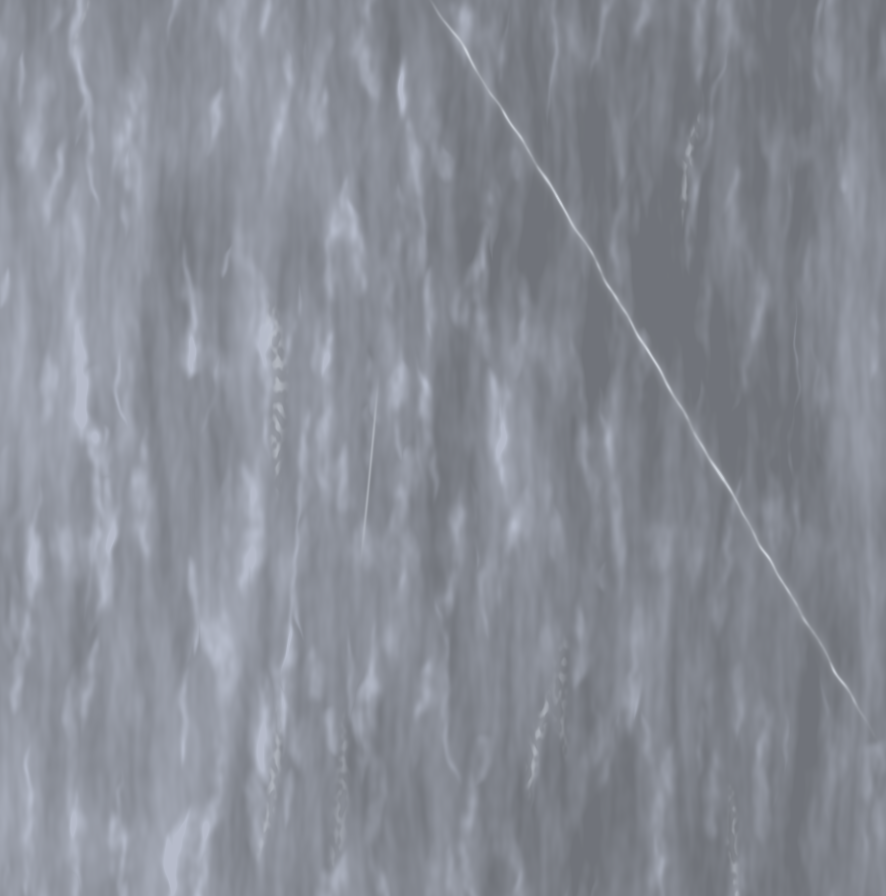
Write a Shadertoy shader that draws this texture.

```glsl
// Grey-blue marble: soft vertical streaks, pale wisps and one thin diagonal vein.

const vec3 DARK_STONE = vec3(0.455, 0.468, 0.495);
const vec3 PALE_STONE = vec3(0.70, 0.722, 0.778);
const vec3 CALCITE = vec3(0.79, 0.81, 0.84);

vec2 hash2(vec2 p) {
    vec3 h = fract(p.xyx * vec3(0.1031, 0.1030, 0.0973));
    h += dot(h, h.yzx + 33.33);
    return fract((h.xx + h.yz) * h.zy);
}

float cornerSlope(vec2 cell, vec2 offset) {
    float angle = 6.2832 * hash2(cell).x;
    return dot(vec2(cos(angle), sin(angle)), offset);
}

// Gradient noise, roughly -0.7 to 0.7
float noise(vec2 p) {
    vec2 i = floor(p), f = p - i;
    vec2 u = f * f * f * (f * (f * 6.0 - 15.0) + 10.0);
    vec2 e = vec2(1.0, 0.0);
    float low = mix(cornerSlope(i, f), cornerSlope(i + e.xy, f - e.xy), u.x);
    float high = mix(cornerSlope(i + e.yx, f - e.yx), cornerSlope(i + e.xx, f - e.xx), u.x);
    return mix(low, high, u.y);
}

// Upright, slightly bent brush mark, widest on one side of its middle
float stroke(vec2 p, float halfLength, float halfWidth, float slant, float bend, float heavy) {
    float along = p.y / halfLength;
    float taper = max(1.0 - along * along, 0.0);
    float across = p.x - slant * p.y - bend * halfLength * along * along;
    float width = halfWidth * (0.25 + 0.75 * taper * (1.0 + heavy * along));
    return exp(-across * across / (width * width)) * smoothstep(0.0, 0.8, taper);
}

// One jittered stroke per grid cell; density is the share of filled cells
float strokes(vec2 p, vec2 cellSize, float width, float density, float seed) {
    vec2 home = floor(p / cellSize);
    float total = 0.0;
    for (int y = -1; y <= 1; y++)
    for (int x = -1; x <= 1; x++) {
        vec2 cell = home + vec2(x, y);
        vec2 place = hash2(cell + seed);
        vec2 shape = hash2(cell + seed + 41.0);
        vec2 kind = hash2(cell + seed + 83.0);
        vec2 q = p - (cell + place) * cellSize;
        float size = cellSize.y * mix(0.3, 0.8, shape.x);
        float mark = stroke(q, size, width * mix(0.5, 1.4, shape.y),
                            0.36 * (place.y - 0.4), 0.2 * (kind.y - 0.5), 1.4 * (place.x - 0.5));
        float strength = smoothstep(1.0 - density, 1.2 - density, kind.x);
        total = max(total, mark * strength * mix(0.55, 1.0, shape.y));
    }
    return total;
}

// Fine line from a to b, fading out at its ends
float fineLine(vec2 p, vec2 a, vec2 b, float width, float fade) {
    vec2 dir = normalize(b - a), q = p - a;
    float along = dot(q, dir), span = length(b - a);
    float across = dir.x * q.y - dir.y * q.x;
    float ends = smoothstep(0.0, fade, along) * smoothstep(0.0, fade, span - along);
    return ends * exp(-across * across / (width * width));
}

// Lighter left side, dark band right of the middle, vertical grain
float stoneTone(vec2 p) {
    float tone = mix(0.44, 0.10, smoothstep(0.15, 0.70, p.x));
    tone += 0.14 * smoothstep(0.76, 1.0, p.x) - 0.08 * smoothstep(0.5, 1.0, p.y);
    tone += 0.30 * noise(p * vec2(4.0, 2.5) + 7.0);
    vec2 q = p + vec2(0.014 * noise(p * vec2(7.0, 4.0)), 0.0);
    tone += 0.30 * noise(q * vec2(13.0, 2.2) + 19.0);
    tone += 0.32 * noise(q * vec2(34.0, 5.0) + 31.0);
    tone += 0.22 * noise(q * vec2(75.0, 9.0) + 53.0);
    return tone + 0.10 * noise(q * vec2(125.0, 40.0) + 71.0);
}

void mainImage(out vec4 fragColor, in vec2 fragCoord) {
    vec2 p = fragCoord / iResolution.y;
    float tone = stoneTone(p);

    // Wisps, ragged by a two-scale warp and patchy opacity
    vec2 ragged = p + vec2(0.012 * noise(p * vec2(17.0, 13.0)), 0.015 * noise(p * 22.0 + 9.0));
    ragged.x += 0.005 * noise(p * vec2(55.0, 38.0) + 4.0);
    float patchy = 0.85 + 1.1 * noise(p * vec2(50.0, 20.0) + 5.0);
    patchy = clamp(patchy + 0.5 * noise(p * vec2(120.0, 55.0) + 8.0), 0.1, 1.4);
    float wisps = 0.52 * strokes(ragged, vec2(0.075, 0.13), 0.0085, 0.55, 11.0);
    wisps += 0.42 * strokes(ragged, vec2(0.055, 0.08), 0.0065, 0.45, 137.0);
    wisps += 0.48 * strokes(ragged, vec2(0.11, 0.21), 0.0060, 0.60, 211.0);
    wisps += 0.28 * smoothstep(0.12, 0.5, noise(ragged * vec2(30.0, 9.0) + 97.0));
    tone += wisps * patchy * mix(1.1, 0.75, smoothstep(0.3, 0.7, p.x));
    vec3 color = mix(DARK_STONE, PALE_STONE, clamp(tone, -0.06, 1.05));

    // Sparse crusty calcite flecks
    float crust = strokes(p + 0.5 * (ragged - p), vec2(0.17, 0.17), 0.0055, 0.32, 307.0);
    crust *= 0.25 + 0.75 * smoothstep(-0.2, 0.35, noise(p * vec2(150.0, 80.0)));
    color = mix(color, CALCITE, 0.62 * crust);

    // Diagonal vein with a faint halo, and one short hairline
    vec2 veinTop = vec2(0.47, 1.02), veinEnd = vec2(0.99, 0.165);
    vec2 bent = p + vec2(0.005 * sin(6.2832 * p.y) + 0.004 * noise(p * 30.0), 0.0);
    float glint = 0.55 + 0.7 * noise(p * 16.0 + 3.0) + 0.5 * noise(p * 70.0);
    float vein = clamp(glint, 0.25, 0.95) * fineLine(bent, veinTop, veinEnd, 0.0018, 0.09);
    vein += 0.15 * fineLine(bent, veinTop, veinEnd, 0.006, 0.12);
    float hairline = fineLine(p + vec2(0.05 * (p.y - 0.47) * (p.y - 0.47), 0.0),
                              vec2(0.402, 0.36), vec2(0.424, 0.59), 0.0016, 0.08);
    color = mix(color, CALCITE, clamp(vein + 0.5 * hairline, 0.0, 1.0));

    fragColor = vec4(color, 1.0);
}
```
